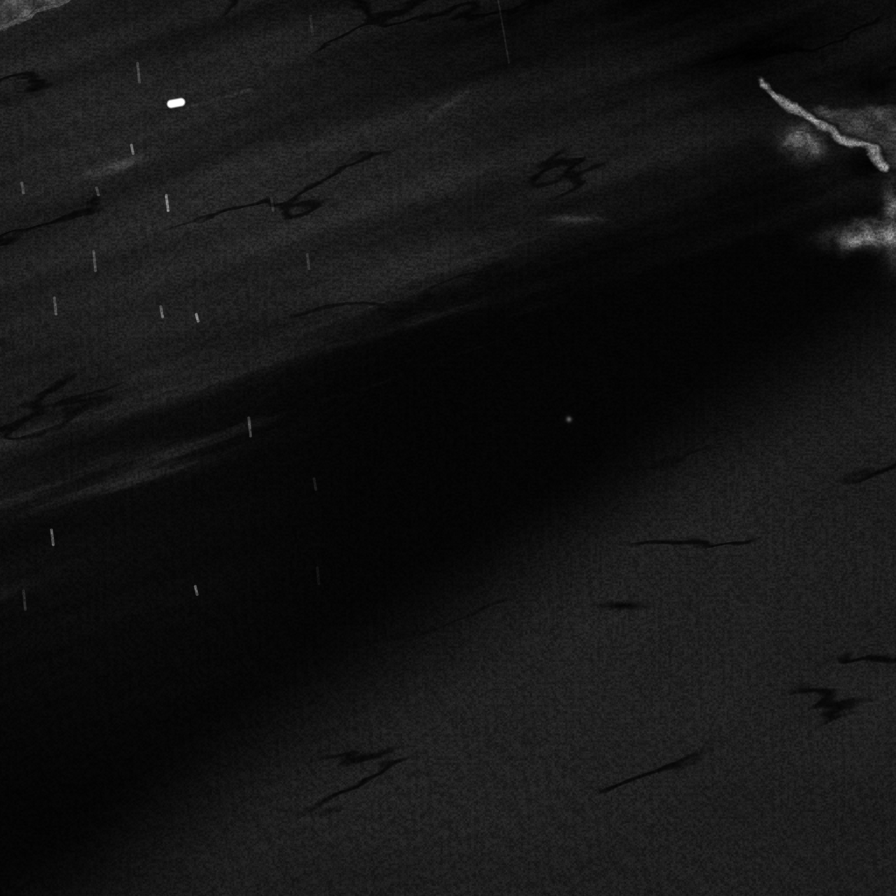
Give the GLSL for this texture, as a Shadertoy shader.

```glsl
// Dark, grainy aerial view of a slope: a soft black shadow band rises to the right
// between two dim grey fields. Stretched noise makes the streaks and cracks,
// segments and soft spots make the pale rocks, and scattered cells make scratches.

float hash(vec2 p) {
    return fract(sin(dot(p, vec2(127.1, 311.7))) * 43758.5453);
}

float noise(vec2 p) {
    vec2 i = floor(p), f = fract(p);
    f = f * f * (3.0 - 2.0 * f);
    return mix(mix(hash(i), hash(i + vec2(1, 0)), f.x),
               mix(hash(i + vec2(0, 1)), hash(i + vec2(1, 1)), f.x), f.y);
}

float fbm(vec2 p) {
    float sum = 0.0, amp = 0.5;
    for (int i = 0; i < 5; i++) {
        sum += amp * noise(p);
        p = mat2(1.6, 1.2, -1.2, 1.6) * p + 7.3;
        amp *= 0.5;
    }
    return sum;
}

float segment(vec2 p, vec2 a, vec2 b) {
    vec2 d = b - a;
    return length(p - a - d * clamp(dot(p - a, d) / dot(d, d), 0.0, 1.0));
}

float spot(vec2 p, vec2 center, vec2 radius) {
    vec2 q = (p - center) / radius;
    return exp(-dot(q, q));
}

// Thin broken lines along the level sets of warped noise
float cracks(vec2 p, float scale, float rarity) {
    float n = fbm(p * vec2(0.28, 1.0) * scale);
    float line = 1.0 - smoothstep(0.004, 0.03, abs(n - 0.48));
    return line * smoothstep(rarity, rarity + 0.12, noise(p * vec2(7.0, 14.0) + 31.0));
}

// Short, nearly upright pale marks, one in a few cells
float scratches(vec2 p) {
    vec2 grid = p * vec2(24.0, 16.0), cell = floor(grid);
    vec2 offset = vec2(hash(cell + 3.0), hash(cell + 8.0)) * 0.5 + 0.25;
    vec2 q = (grid - cell - offset) / vec2(24.0, 16.0);
    float size = 0.003 + 0.008 * hash(cell + 5.0);
    float d = segment(q, vec2(0.001, -size), vec2(-0.001, size));
    return step(0.86, hash(cell)) * (1.0 - smoothstep(0.0005, 0.0025, d)) * hash(cell + 2.0);
}

void mainImage(out vec4 fragColor, in vec2 fragCoord) {
    vec2 uv = fragCoord / iResolution.xy;
    vec2 along = mat2(0.95, -0.31, 0.31, 0.95) * uv;
    float broad = fbm(uv * 5.0);
    float streak = fbm(along * vec2(3.0, 38.0));

    // Masks of the fields above and below the shadow
    float edge = 0.44 + 0.6 * uv.x - 0.28 * uv.x * uv.x;
    float above = uv.y - edge + (broad - 0.5) * 0.06 + (streak - 0.5) * 0.1;
    float below = 0.7 * uv.x - 0.03 - uv.y + (broad - 0.5) * 0.05;
    float upper = smoothstep(-0.06, 0.09, above);
    float lower = smoothstep(-0.08, 0.13, below);
    float leftHaze = (1.0 - smoothstep(0.05, 0.45, uv.x)) * smoothstep(0.08, 0.4, uv.y);

    // Base tones
    float upperTone = 0.115 + 0.07 * (broad - 0.5) + 0.10 * (streak - 0.5);
    upperTone -= 0.055 * smoothstep(0.8, 1.0, uv.y) * smoothstep(0.15, 0.6, uv.x);
    upperTone -= 0.03 * smoothstep(0.6, 0.85, uv.x);
    float lowerTone = 0.118 + 0.05 * (fbm(uv * vec2(3.0, 9.0)) - 0.5);
    float tone = 0.018 + 0.032 * leftHaze * (0.4 + streak);
    tone = mix(tone, upperTone, upper);
    tone = mix(tone, lowerTone, lower);

    // Pale streaks along the upper rim of the shadow
    float rim = exp(-pow((above + 0.01) / 0.06, 2.0)) * (1.0 - smoothstep(0.45, 0.8, uv.x));
    tone += 0.12 * rim * smoothstep(0.52, 0.8, streak);

    // Dark cracks, dense above and sparse below
    tone *= 1.0 - 0.65 * upper * cracks(along, 15.0, 0.5);
    tone *= 1.0 - 0.7 * lower * cracks(along + 4.0, 11.0, 0.62);
    tone *= 1.0 - 0.8 * spot(uv, vec2(0.695, 0.324), vec2(0.025, 0.004));

    // Pale ledges on the upper field
    float rough = fbm(uv * 70.0);
    tone += 0.13 * spot(along, mat2(0.95, -0.31, 0.31, 0.95) * vec2(0.13, 0.815), vec2(0.03, 0.006)) * rough * 2.0;
    tone += 0.1 * spot(uv, vec2(0.64, 0.755), vec2(0.03, 0.005)) * rough * 2.0;
    tone += 0.1 * (1.0 - smoothstep(0.0, 0.006, segment(uv, vec2(0.48, 0.868), vec2(0.52, 0.897)))) * rough;
    tone += 0.1 * (1.0 - smoothstep(0.0, 0.004, segment(uv, vec2(0.21, 0.88), vec2(0.28, 0.9)))) * rough;
    tone += 0.07 * (1.0 - smoothstep(0.0, 0.002, segment(uv, vec2(0.556, 1.0), vec2(0.568, 0.93))));

    // Rocky outcrop at the right
    vec2 rock = uv + (vec2(fbm(uv * 30.0), fbm(uv * 30.0 + 9.0)) - 0.5) * 0.025;
    float slab = smoothstep(0.0, 0.01, rock.x - 0.905) * smoothstep(0.0, 0.01, 0.885 - rock.y)
               * smoothstep(0.0, 0.01, rock.y - 1.49 + 0.68 * rock.x);
    tone = mix(tone, 0.2 * (0.5 + rough), slab);
    tone *= 1.0 - 0.8 * spot(rock, vec2(0.97, 0.815), vec2(0.03, 0.012));
    tone *= 1.0 - 0.7 * spot(rock, vec2(0.97, 0.905), vec2(0.03, 0.012));
    float crest = min(segment(rock, vec2(0.85, 0.91), vec2(0.905, 0.868)),
                      segment(rock, vec2(0.905, 0.868), vec2(0.99, 0.815)));
    tone += 0.5 * (1.0 - smoothstep(0.001, 0.007, crest)) * (0.4 + rough);
    float rubble = spot(rock, vec2(0.895, 0.842), vec2(0.02, 0.015))
                 + spot(rock, vec2(0.965, 0.735), vec2(0.04, 0.01)) + spot(rock, vec2(1.0, 0.75), vec2(0.015, 0.035));
    tone += 0.7 * rubble * rough;

    // Pale corner at the upper left
    float corner = uv.y - 0.968 - 0.42 * uv.x + (rough - 0.5) * 0.01;
    tone += smoothstep(0.0, 0.006, corner) * (0.05 + 0.3 * rough * rough);
    tone += 0.16 * (1.0 - smoothstep(0.001, 0.004, abs(corner)));

    // Scratches, then fine grain scaled by the tone
    tone += 0.4 * scratches(uv) * (1.0 - smoothstep(0.25, 0.4, uv.x)) * smoothstep(0.2, 0.3, uv.y);
    float grain = noise(uv * 400.0) + 0.6 * hash(floor(uv * 512.0)) - 0.8;
    tone += grain * (0.008 + 0.42 * tone);

    // Bright fleck
    float fleck = segment(uv, vec2(0.191, 0.884), vec2(0.202, 0.886));
    tone = mix(tone, 1.0, 1.0 - smoothstep(0.003, 0.006, fleck));
    tone += 0.35 * spot(uv, vec2(0.635, 0.532), vec2(0.003));

    fragColor = vec4(vec3(clamp(tone, 0.0, 1.0)), 1.0);
}
```
